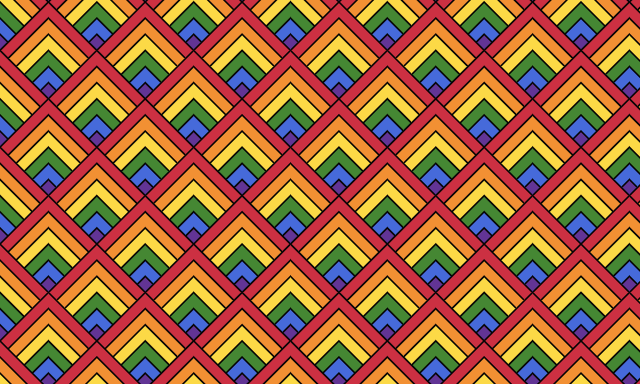
This pattern is drawn by a WebGL 2 fragment shader. Its source:

```glsl
#version 300 es
precision highp float;
// Overlapping diamond scales, each nesting six rainbow chevrons with dark outlines.

uniform vec2 u_resolution;
out vec4 fragColor;

// Lengths are fractions of the canvas width.
const float HALF_DIAGONAL = 0.07565;
const float LINE_WIDTH = 0.00255;
const float TOP_OFFSET = 0.0031;
const float BANDS = 6.0;

const vec3 INK = vec3(0.02, 0.015, 0.015);

// Band colours, from the bottom corner outwards.
const vec3 RAINBOW[6] = vec3[6](
    vec3(0.385, 0.205, 0.585),  // purple
    vec3(0.275, 0.415, 0.855),  // blue
    vec3(0.270, 0.530, 0.200),  // green
    vec3(0.990, 0.850, 0.275),  // yellow
    vec3(0.950, 0.565, 0.200),  // orange
    vec3(0.800, 0.190, 0.260)   // red
);

// Position inside a diamond: (0,0) is its bottom corner, (1,1) its top.
vec2 diamondCell(vec2 p, float halfDiagonal) {
    vec2 q = p / halfDiagonal;
    return fract(0.5 * (vec2(q.x + q.y, q.y - q.x) - 1.0));
}

// Distance to the nearest chevron edge or lower outline, in diamond sides.
float edgeDistance(vec2 cell, float bands) {
    float level = bands * max(cell.x, cell.y);
    float chevron = abs(level - round(level)) / bands;
    return min(chevron, min(cell.x, cell.y));
}

vec3 bandColour(vec2 cell, float bands) {
    int band = int(bands * max(cell.x, cell.y));
    return RAINBOW[clamp(band, 0, 5)];
}

// Antialiased coverage of a line of the given width.
float lineCoverage(float dist, float width, float pixel) {
    return clamp((0.5 * width - dist) / pixel + 0.5, 0.0, 1.0);
}

void main() {
    float pixel = 1.0 / u_resolution.x;

    // Origin at the top left, y still pointing up.
    vec2 p = (gl_FragCoord.xy - vec2(0.0, u_resolution.y)) * pixel;
    p.y += TOP_OFFSET;

    // Flat bands under the ink outlines.
    vec2 cell = diamondCell(p, HALF_DIAGONAL);
    float side = HALF_DIAGONAL * sqrt(2.0);
    float dist = edgeDistance(cell, BANDS) * side;
    float ink = lineCoverage(dist, LINE_WIDTH, pixel);

    fragColor = vec4(mix(bandColour(cell, BANDS), INK, ink), 1.0);
}
```
